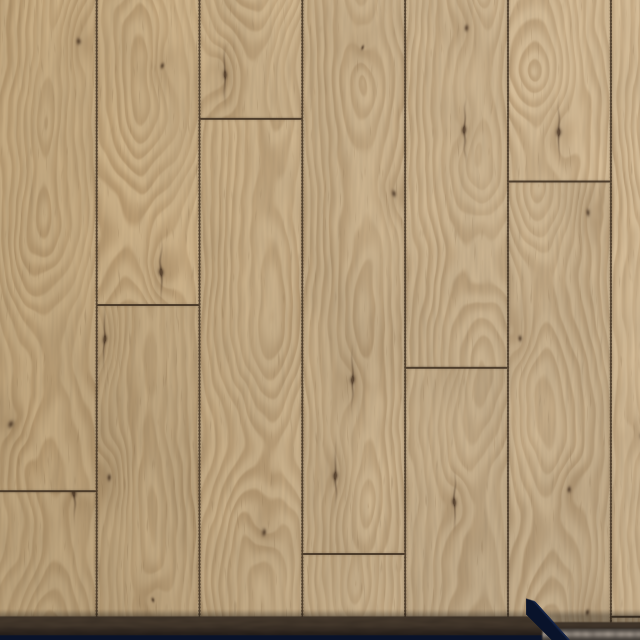
A three.js fragment shader for this texture:

```glsl
// Oak floor of staggered upright planks above a dark skirting strip.
// Each plank cuts through warped growth rings, giving arched grain; pores,
// knots, beaded seams and a metal corner are layered on top.
varying vec2 vUv;

vec2 hash2(vec2 p) {
  p = vec2(dot(p, vec2(127.1, 311.7)), dot(p, vec2(269.5, 183.3)));
  return fract(sin(p) * 43758.55);
}

// Gradient noise, about -0.7 to 0.7
float noise(vec2 p) {
  vec2 i = floor(p), f = fract(p);
  vec2 w = f * f * f * (f * (f * 6.0 - 15.0) + 10.0);
  vec2 e = vec2(0.0, 1.0);
  float a = dot(hash2(i) * 2.0 - 1.0, f);
  float b = dot(hash2(i + e.yx) * 2.0 - 1.0, f - e.yx);
  float c = dot(hash2(i + e.xy) * 2.0 - 1.0, f - e.xy);
  float d = dot(hash2(i + e.yy) * 2.0 - 1.0, f - e.yy);
  return mix(mix(a, b, w.x), mix(c, d, w.x), w.y);
}

// Knots along one plank: x = dark core and crack, y = swelling of the rings
vec2 knots(vec2 g, vec2 seed) {
  vec2 sum = vec2(0.0);
  for (int k = -1; k <= 1; k++) {
    float cell = floor(g.y / 1.3) + float(k);
    vec2 h = hash2(vec2(cell, 7.0) + seed);
    vec2 size = hash2(vec2(cell, 19.0) + seed);
    vec2 d = g - vec2((h.x - 0.5) * 0.85, (cell + 0.2 + 0.6 * h.y) * 1.3);
    d.x += 0.03 * noise(g * 6.0 + seed);
    float present = step(0.35, size.x);
    float core = exp(-dot(d * d, vec2(1900.0, 800.0)) / (0.4 + size.y));
    float crack = exp(-d.x * d.x * 9000.0 - d.y * d.y * 22.0) * step(0.65, size.y);
    sum.x += present * (0.75 * core + 0.5 * crack);
    sum.y += present * exp(-dot(d * d, vec2(45.0, 12.0)));
  }
  return sum;
}

// Wood colour; g is in plank widths, with x centred on the plank
vec3 wood(vec2 g, vec2 id) {
  vec2 tone = hash2(id + 3.0);
  vec2 seed = floor(hash2(id + 11.0) * 60.0);
  vec2 knot = knots(g, seed);

  // Growth rings: distance to a trunk axis that wanders through the board
  float axis = (tone.x - 0.5) * 0.5 + 0.3 * noise(vec2(g.y * 0.35, seed.x + 0.5));
  float depth = 0.1 + 1.1 * noise(vec2(g.y * 0.45 + seed.x, seed.y + 0.4));
  float rings = 13.0 * length(vec2(g.x - axis, depth));
  rings += 1.6 * noise(g * vec2(2.6, 0.9) + seed);
  rings += 0.45 * noise(g * vec2(6.0, 3.0) + seed);
  rings += 1.5 * knot.y;
  float saw = fract(rings);
  float line = smoothstep(0.1, 0.75, saw) * (1.0 - smoothstep(0.78, 1.0, saw));
  line *= clamp(0.6 + 0.7 * noise(g * vec2(2.0, 0.6) + seed + 5.0), 0.15, 1.0);

  // Broad stains, fibres and short pores
  float stain = noise(g * vec2(1.8, 0.7) + seed + 9.0);
  float fibre = noise(g * vec2(34.0, 3.0) + seed);
  float pore = smoothstep(0.22, 0.6, noise(g * vec2(42.0, 5.0) + seed + 21.0));

  vec3 col = mix(vec3(0.775, 0.685, 0.545), vec3(0.65, 0.54, 0.395), 0.72 * line);
  col *= 1.0 + 0.05 * (tone.y - 0.5) + 0.07 * stain + 0.06 * fibre;
  col = mix(col, vec3(0.58, 0.48, 0.35), 0.3 * pore + 0.22 * knot.y);
  return mix(col, vec3(0.3, 0.22, 0.15), min(knot.x, 0.85));
}

// Skirting strip, navy rim and the slanted bracket with its metal foot
vec3 skirting(vec3 col, vec2 uv) {
  col *= 1.0 - 0.3 * smoothstep(0.05, 0.036, uv.y);
  vec3 strip = mix(vec3(0.15, 0.12, 0.1), vec3(0.25, 0.205, 0.16),
                   smoothstep(0.006, 0.026, uv.y));
  strip *= 1.0 + 0.12 * noise(uv * vec2(30.0, 160.0));
  float right = smoothstep(0.845, 0.85, uv.x);
  float top = mix(0.037, 0.028, right);
  col = mix(col, strip, smoothstep(top + 0.002, top - 0.002, uv.y));

  vec3 navy = vec3(0.035, 0.075, 0.17);
  col = mix(col, navy, smoothstep(0.009, 0.006, uv.y) * (1.0 - right));
  float shine = exp(-pow((uv.y - 0.009) / 0.006, 2.0));
  vec3 metal = mix(vec3(0.24, 0.22, 0.2), vec3(0.62, 0.58, 0.54),
                   shine * (0.75 + 0.4 * noise(uv * vec2(90.0, 20.0))));
  col = mix(col, metal, right * smoothstep(0.02, 0.016, uv.y));

  // Bracket: a wedge between two slanted edges, cut off near the top
  float upper = 0.833 + (0.064 - uv.y) * 0.9;
  float lower = 0.822 + max(0.0, 0.04 - uv.y) * 1.0;
  float wedge = smoothstep(-0.001, 0.001, uv.x - lower)
              * smoothstep(-0.001, 0.001, upper - uv.x)
              * smoothstep(0.066, 0.063, uv.y + 0.3 * (uv.x - 0.823));
  float rim = smoothstep(0.006, 0.001, upper - uv.x);
  return mix(col, mix(navy, vec3(0.09, 0.15, 0.29), rim), wedge);
}

void main() {
  // Six seams across; every column steps its end joint by 0.291
  float across = (vUv.x - 0.151) / 0.1607;
  float column = floor(across);
  float along = (vUv.y - 0.5234 - 0.291 * column) / 0.971;
  vec2 id = vec2(column, floor(along));
  vec2 g = vec2(fract(across) - 0.5, fract(along) * 6.04);
  vec3 col = wood(g, id);

  // Warmer and darker at the left, paler at the right
  col *= mix(vec3(0.96, 0.94, 0.9), vec3(1.02, 1.02, 1.03), smoothstep(0.0, 0.8, vUv.x));
  col *= 0.97 + 0.05 * vUv.y;

  // Beaded long seams and thin end joints
  float side = (0.5 - abs(g.x)) * 0.1607;
  float end = (0.5 - abs(fract(along) - 0.5)) * 0.971;
  float bead = 0.0003 * sin(vUv.y * 1206.0);
  float seam = 0.8 * smoothstep(0.0023, 0.0006, side + bead);
  seam = max(seam, 0.88 * smoothstep(0.0024, 0.0007, end));
  col *= 1.0 - 0.08 * smoothstep(0.006, 0.0, min(side, end));
  col = mix(col, vec3(0.25, 0.19, 0.13), seam);

  gl_FragColor = vec4(skirting(col, vUv), 1.0);
}
```
